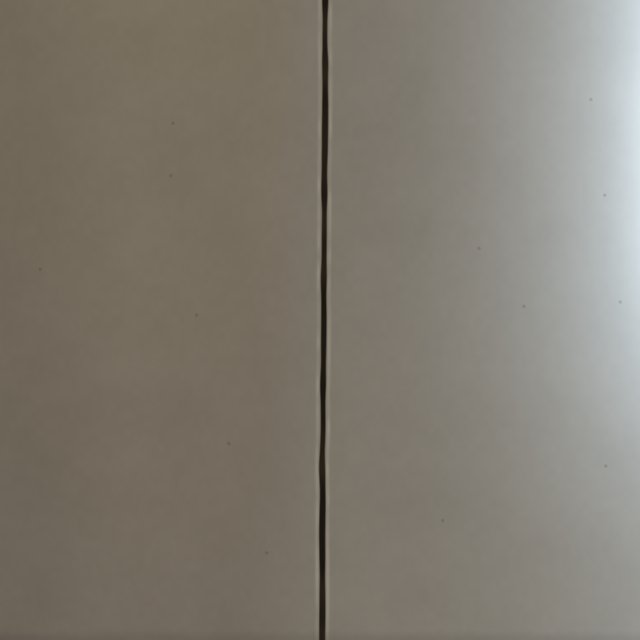
This texture is drawn by a WebGL 2 fragment shader. Its source:

```glsl
#version 300 es
precision highp float;

uniform vec2 u_resolution;
out vec4 outColor;

// Panel colours
const vec3 WARM_TOP = vec3(0.475, 0.436, 0.372);
const vec3 WARM_BOTTOM = vec3(0.448, 0.412, 0.368);
const vec3 RIGHT_PANEL = vec3(0.480, 0.455, 0.413);
const vec3 HIGHLIGHT = vec3(0.755, 0.790, 0.805);
const vec3 EDGE_GLOW = vec3(0.100, 0.110, 0.115);

// Seam
const vec3 SEAM_COLOR = vec3(0.125, 0.105, 0.075);
const vec3 RIM_LIGHT = vec3(0.060, 0.058, 0.050);
const float SEAM_BOTTOM = 0.5035;
const float SEAM_TOP = 0.5080;
const float SEAM_HALF_WIDTH = 0.0042;
const float RIM_OFFSET = 0.0085;
const float RIM_WIDTH = 0.0028;

// Light and surface
const float GLOW_POWER = 2.1;
const float GLOW_HEIGHT = 0.78;
const float MOTTLE = 0.022;
const float GRAIN = 0.016;
const float SPECK_GRID = 9.0;
const float SPECK_CHANCE = 0.10;

float hash(vec2 p) {
    vec3 q = fract(vec3(p.xyx) * 0.1031);
    q += dot(q, q.yzx + 33.33);
    return fract((q.x + q.y) * q.z);
}

float valueNoise(vec2 p) {
    vec2 cell = floor(p);
    vec2 f = fract(p);
    f = f * f * (3.0 - 2.0 * f);
    float low = mix(hash(cell), hash(cell + vec2(1.0, 0.0)), f.x);
    float high = mix(hash(cell + vec2(0.0, 1.0)), hash(cell + 1.0), f.x);
    return mix(low, high, f.y);
}

float fbm(vec2 p) {
    float sum = 0.0;
    float weight = 0.5;
    for (int i = 0; i < 4; i++) {
        sum += weight * valueNoise(p);
        p = p * 2.03 + 17.0;
        weight *= 0.5;
    }
    return sum;
}

float seamCenter(float y) {
    float wobble = valueNoise(vec2(3.0, y * 18.0)) - 0.5;
    return mix(SEAM_BOTTOM, SEAM_TOP, smoothstep(0.1, 1.0, y)) + 0.0014 * wobble;
}

vec3 panelColor(vec2 uv, float seamX) {
    vec3 left = mix(WARM_BOTTOM, WARM_TOP, uv.y);
    left *= mix(0.94, 1.0, smoothstep(0.0, 0.22, uv.x));
    vec3 base = mix(left, RIGHT_PANEL, smoothstep(seamX - 0.15, seamX + 0.06, uv.x));

    // Cool reflection growing toward the upper right
    float across = clamp((uv.x - 0.5) * 2.0, 0.0, 1.0);
    float upward = mix(0.38, 1.0, smoothstep(0.0, 0.62, uv.y));
    vec3 color = mix(base, HIGHLIGHT, pow(across, GLOW_POWER) * upward);

    // Narrow bright band on the right edge
    float dy = (uv.y - GLOW_HEIGHT) / 0.28;
    return color + EDGE_GLOW * exp(-(1.0 - uv.x) / 0.055 - dy * dy);
}

float speckMask(vec2 uv) {
    vec2 cell = floor(uv * SPECK_GRID);
    vec2 jitter = vec2(hash(cell + 11.0), hash(cell + 37.0));
    float d = length(fract(uv * SPECK_GRID) - mix(vec2(0.2), vec2(0.8), jitter));
    return step(hash(cell + 71.0), SPECK_CHANCE) * (1.0 - smoothstep(0.01, 0.035, d));
}

void main() {
    vec2 uv = gl_FragCoord.xy / u_resolution;
    float pixel = 1.0 / u_resolution.x;
    float seamX = seamCenter(uv.y);
    vec3 color = panelColor(uv, seamX);

    // Soft mottling, fine grain and sparse specks
    color += MOTTLE * (fbm(uv * 14.0) - 0.47);
    color += GRAIN * (fbm(uv * vec2(95.0, 80.0)) - 0.47);
    color *= 1.0 - 0.12 * speckMask(uv);

    // Lit rims beside the seam
    float side = uv.x - seamX;
    float rim = (abs(side) - RIM_OFFSET) / RIM_WIDTH;
    float rimVariation = 0.5 + valueNoise(vec2(sign(side) * 5.0, uv.y * 45.0));
    color += RIM_LIGHT * rimVariation * exp(-rim * rim);

    // Dark uneven groove
    float halfWidth = SEAM_HALF_WIDTH * (0.85 + 0.3 * valueNoise(vec2(8.0, uv.y * 30.0)));
    float blur = max(0.0018, pixel);
    float groove = 1.0 - smoothstep(halfWidth - blur, halfWidth + blur, abs(side));
    vec3 grooveColor = SEAM_COLOR * (0.75 + 0.5 * valueNoise(vec2(21.0, uv.y * 26.0)));
    color = mix(color, grooveColor, groove);

    // Slight shade along the lower border
    color *= mix(0.93, 1.0, smoothstep(0.0, 0.018, uv.y));
    outColor = vec4(clamp(color, 0.0, 1.0), 1.0);
}
```
